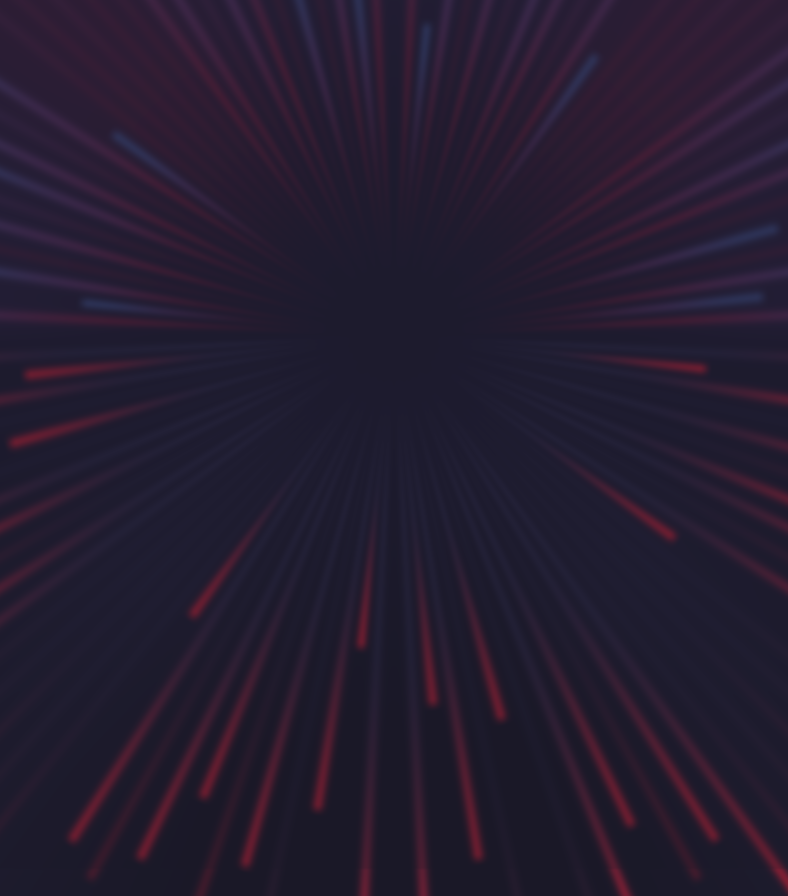
Reproduce this background procedurally as a Shadertoy shader.

```glsl
const float PI = 3.14159265;
const vec2 CENTRE = vec2(0.5, 0.625);

// Ray layout: one quarter turn is repeated four times
const float SLOTS = 28.0;
const float SLOT_ANGLE = 0.5 * PI / SLOTS;
const float ANGLE_SWAY = 0.0079;
const float RAY_WIDTH = 0.0070;
const float CORE_WIDTH = 0.0020;
const float TIP_BLUR = 0.008;
const float FAINT = 0.35;
// Length of each ray; a negative length marks a faint one
const float REACH[28] = float[28](
    0.0, 0.74, 0.414, 0.592, -1.0, 0.445, -1.05, 0.75, 0.608, -0.695,
    0.668, 0.78, -0.95, -1.05, -0.92, -1.05, -0.95, 0.386, 0.669, -0.695,
    0.649, 0.558, -0.68, 0.615, -1.0, 0.536, 0.35, 0.74);

// Palette
const vec3 NIGHT = vec3(0.112, 0.104, 0.178);
const vec3 NIGHT_LOW = vec3(0.100, 0.094, 0.152);
const vec3 DUSK = vec3(0.136, 0.115, 0.205);
const vec3 WINE = vec3(0.310, 0.112, 0.205);
const vec3 VIOLET = vec3(0.265, 0.165, 0.310);
const vec3 BLUE = vec3(0.195, 0.235, 0.400);
const vec3 INDIGO = vec3(0.145, 0.137, 0.232);
const vec3 RED = vec3(0.500, 0.115, 0.190);

const float FLOOR_HEIGHT = 0.03;
const float FLOOR_GAIN = 1.3;

// Soft backdrop with broad glows along the diagonals
vec3 backdrop(vec2 p, float radius, float angle, float upper) {
    vec3 low = mix(NIGHT, NIGHT_LOW, smoothstep(0.05, 0.5, -p.y));
    vec3 high = mix(NIGHT, DUSK, smoothstep(0.15, 0.5, radius));
    float wedge = pow(abs(sin(2.0 * angle)), 6.0) * smoothstep(0.1, 0.4, radius);
    low = mix(low, INDIGO, 0.3 * wedge);
    high = mix(high, WINE, 0.22 * wedge);
    return mix(low, high, upper);
}

// Colour and opacity of one ray
vec4 rayLight(float slot, float radius, float angle) {
    float rayAngle = slot * SLOT_ANGLE - ANGLE_SWAY * sin(PI * slot / 7.0);
    float signedReach = REACH[int(mod(slot, SLOTS))];
    float reach = abs(signedReach);
    float travel = clamp(radius / max(reach, 0.001), 0.0, 1.0);
    float width = mix(CORE_WIDTH, RAY_WIDTH, min(radius / 0.4, 1.0));
    float offset = radius * sin(angle - rayAngle) / width;
    float cover = exp(-offset * offset);
    cover *= 1.0 - smoothstep(reach - TIP_BLUR, reach + TIP_BLUR, radius);
    cover *= signedReach < 0.0 ? FAINT : 1.0;

    // Above the centre wine turns violet, then blue
    if (sin(rayAngle) > 0.0) {
        vec3 tint = mix(WINE, VIOLET, smoothstep(0.4, 0.7, travel));
        tint = mix(tint, BLUE, smoothstep(0.65, 0.95, travel));
        return vec4(tint, cover * 0.62 * smoothstep(0.05, 0.36, radius));
    }
    // Below it indigo turns red
    float heat = smoothstep(0.45, 1.05, travel);
    float strength = mix(0.6, 0.78, heat) * smoothstep(0.04, 0.22, radius);
    return vec4(mix(INDIGO, RED, heat), cover * strength);
}

void mainImage(out vec4 fragColor, in vec2 fragCoord) {
    vec2 p = (fragCoord - CENTRE * iResolution.xy) / iResolution.y;
    float radius = length(p);
    float angle = atan(p.y, p.x + 1e-6);
    float upper = smoothstep(-0.025, 0.025, p.y);
    vec3 colour = backdrop(p, radius, angle, upper);

    // Rays nearest to this direction
    float nearest = floor(angle / SLOT_ANGLE + 0.5);
    for (int i = -1; i <= 1; i++) {
        vec4 ray = rayLight(nearest + float(i), radius, angle);
        colour = mix(colour, ray.rgb, ray.a);
    }

    // Stronger contrast in the strip along the lower edge
    float height = fragCoord.y / iResolution.y;
    float strip = 1.0 - smoothstep(FLOOR_HEIGHT - 0.002, FLOOR_HEIGHT + 0.002, height);
    colour += (colour - NIGHT_LOW) * (FLOOR_GAIN - 1.0) * strip;
    fragColor = vec4(colour, 1.0);
}
```
